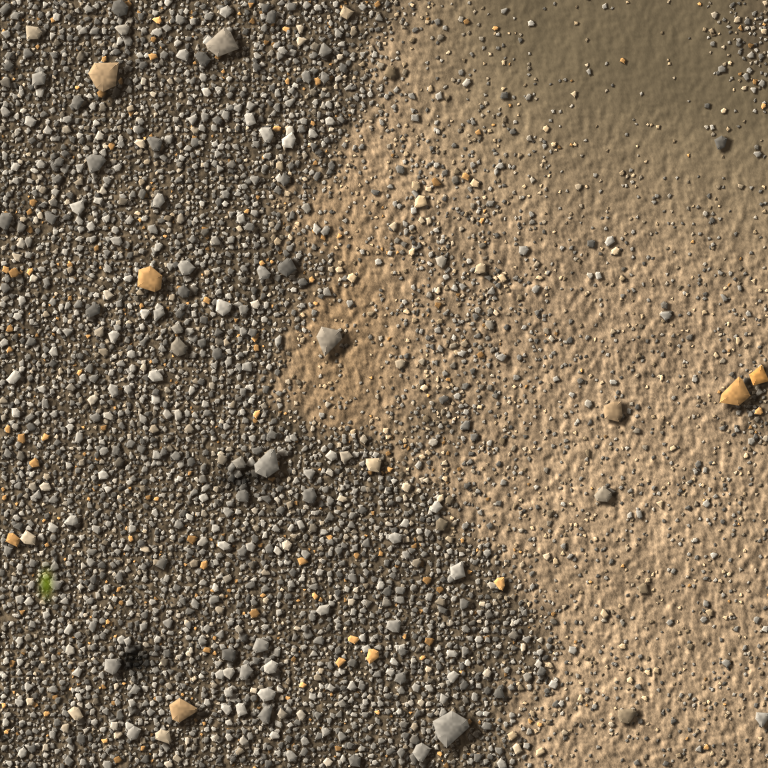
A WebGL 2 fragment shader for this texture:

```glsl
#version 300 es
precision highp float;
// Sunlit ground: loose grey gravel on the left spilling onto packed sand on the right.
uniform vec2 u_resolution;
out vec4 fragColor;

const vec2 LIGHT = vec2(-0.86, 0.5);
const vec3 SHADOW = vec3(0.11, 0.085, 0.06);
const vec3 SOIL = vec3(0.40, 0.345, 0.27);
const vec3 SAND = vec3(0.68, 0.575, 0.45);
const vec3 DAMP_SAND = vec3(0.49, 0.43, 0.33);
const vec3 GREY_STONE = vec3(0.54, 0.51, 0.46);
const vec3 WARM_STONE = vec3(0.70, 0.60, 0.46);
const vec3 OCHRE_STONE = vec3(0.78, 0.56, 0.31);

float hash(vec2 p) {
  vec3 q = fract(p.xyx * vec3(0.1031, 0.1030, 0.0973));
  q += dot(q, q.yzx + 33.33);
  return fract((q.x + q.y) * q.z);
}

float noise(vec2 p) {
  vec2 i = floor(p), f = fract(p);
  f = f * f * (3.0 - 2.0 * f);
  return mix(mix(hash(i), hash(i + vec2(1, 0)), f.x),
             mix(hash(i + vec2(0, 1)), hash(i + 1.0), f.x), f.y);
}

float fbm(vec2 p) {
  float sum = 0.0, amp = 0.5;
  for (int i = 0; i < 4; i++) {
    sum += amp * noise(p);
    p = mat2(1.6, 1.2, -1.2, 1.6) * p + 7.3;
    amp *= 0.5;
  }
  return sum;
}

float blob(vec2 p, vec2 centre, vec2 size) {
  vec2 q = (p - centre) / size;
  return exp(-dot(q, q));
}

// Smooth damp area in the upper right
float dampness(vec2 p) {
  return smoothstep(0.60, 0.95, p.y + 0.25 * (p.x - 0.75)) * smoothstep(0.42, 0.72, p.x);
}

// Gravel cover: 0 is bare sand, 1 is packed stones
float gravelCover(vec2 p) {
  float edge = 0.39 + 0.10 * smoothstep(0.7, 1.0, p.y) + 0.27 * (1.0 - smoothstep(0.18, 0.5, p.y));
  float g = 1.0 - smoothstep(-0.07, 0.09, p.x - edge + 0.16 * (fbm(p * 14.0) - 0.47));
  g += 0.40 * blob(p, vec2(0.60, 0.62), vec2(0.09, 0.22));
  g += 0.40 * blob(p, vec2(0.55, 0.44), vec2(0.07, 0.06));
  g += 0.75 * blob(p, vec2(0.99, 0.96), vec2(0.05, 0.07));
  g += 0.70 * blob(p, vec2(0.99, 0.47), vec2(0.03, 0.05));
  g -= 0.65 * blob(p, vec2(0.44, 0.54), vec2(0.07, 0.08));
  g -= 0.30 * blob(p, vec2(0.20, 0.70), vec2(0.04, 0.12));
  return clamp(g, 0.0, 1.0);
}

// Irregular hexagon: x is the distance, yz the outward direction of the nearest side
vec3 stoneShape(vec2 p, float r, float seed) {
  vec3 best = vec3(-1.0, 0.0, 0.0);
  for (int k = 0; k < 6; k++) {
    float fk = float(k);
    float a = (fk + 0.7 * hash(vec2(seed, fk))) * 1.047 + seed;
    vec2 dir = vec2(cos(a), sin(a));
    float d = dot(p, dir) - r * mix(0.5, 1.0, hash(vec2(fk + 9.0, seed)));
    if (d > best.x) best = vec3(d, dir);
  }
  return best;
}

// Cast shadow, then bevelled stone lit from the upper left
void addStone(inout vec3 col, vec2 p, float r, float seed, vec3 tint) {
  if (dot(p, p) > 6.0 * r * r) return;
  float aa = 0.8 / u_resolution.y;
  float shade = stoneShape(p + LIGHT * r * 0.6, r, seed).x;
  col = mix(col, SHADOW, 0.78 * (1.0 - smoothstep(-aa, aa + 0.3 * r, shade)));
  vec3 s = stoneShape(p, r, seed);
  float bevel = smoothstep(-0.55 * r, 0.0, s.x);
  float light = 1.06 + 0.42 * bevel * dot(s.yz, LIGHT) + 0.2 * dot(p, LIGHT) / r;
  light += 0.22 * (noise(p * 260.0 + seed) - 0.5);
  col = mix(col, tint * light, 1.0 - smoothstep(-aa, aa, s.x));
}

vec3 stoneTint(float seed, float cover) {
  float pick = hash(vec2(seed, 3.7));
  vec3 tint = mix(WARM_STONE, GREY_STONE, smoothstep(0.1, 0.55, pick + 0.3 * cover));
  tint = mix(tint, OCHRE_STONE, step(0.965, pick) * 0.8);
  return tint * mix(0.68, 1.38, hash(vec2(seed, 8.1)));
}

// One jittered grid of stones; chance.x applies on sand, chance.y on gravel
void scatter(inout vec3 col, vec2 uv, float cells, vec2 chance, float layer) {
  vec2 base = floor(uv * cells);
  for (int j = -1; j <= 1; j++)
    for (int i = -1; i <= 1; i++) {
      vec2 id = base + vec2(i, j), key = id + layer * 37.0;
      vec2 jitter = vec2(hash(key + 0.31), hash(key + 5.73)) - 0.5;
      vec2 centre = (id + 0.5 + 0.6 * jitter) / cells;
      float cover = gravelCover(centre);
      float odds = mix(chance.x * (1.0 - 0.8 * dampness(centre)), chance.y, cover);
      if (hash(key + 11.9) > odds) continue;
      float seed = hash(key + 23.1) * 90.0;
      float r = mix(0.24, 0.47, hash(key + 2.2)) / cells;
      addStone(col, uv - centre, r, seed, stoneTint(seed, cover));
    }
}

// Sand and soil with slanting light on fine grains and faint vertical drag marks
vec3 ground(vec2 uv) {
  float damp = dampness(uv);
  vec3 sand = mix(SAND, DAMP_SAND, damp);
  sand = mix(sand, vec3(0.56, 0.45, 0.32), 0.7 * blob(uv, vec2(0.44, 0.57), vec2(0.09, 0.2)));
  vec3 col = mix(sand, SOIL, smoothstep(0.15, 0.9, gravelCover(uv)));
  vec2 grain = uv * vec2(130.0, 95.0);
  float relief = fbm(grain) - fbm(grain - LIGHT * 0.6);
  col *= 1.0 - relief * mix(1.3, 0.35, damp);
  col *= 0.87 + 0.26 * fbm(uv * 9.0);
  return col * (0.95 + 0.1 * noise(uv * vec2(120.0, 9.0)));
}

void main() {
  vec2 uv = gl_FragCoord.xy / u_resolution;
  vec3 col = ground(uv);
  scatter(col, uv, 150.0, vec2(0.20, 0.85), 1.0);
  scatter(col, uv, 92.0, vec2(0.08, 0.85), 2.0);
  scatter(col, uv, 62.0, vec2(0.035, 0.55), 3.0);
  scatter(col, uv, 36.0, vec2(0.02, 0.16), 4.0);
  // Hollows and a sprig of green among the stones
  col *= 1.0 - 0.75 * blob(uv, vec2(0.175, 0.14), vec2(0.02));
  col *= 1.0 - 0.55 * blob(uv, vec2(0.315, 0.375), vec2(0.03, 0.013));
  col = mix(col, vec3(0.48, 0.58, 0.10), 0.7 * blob(uv, vec2(0.06, 0.24), vec2(0.008, 0.016)));
  // Largest stones: centre, radius, warmth
  vec4 boulders[10] = vec4[](
    vec4(0.427, 0.555, 0.021, 0.1), vec4(0.348, 0.394, 0.022, 0.0),
    vec4(0.800, 0.466, 0.014, 0.4), vec4(0.138, 0.897, 0.024, 0.4),
    vec4(0.290, 0.943, 0.021, 0.1), vec4(0.960, 0.490, 0.021, 0.8),
    vec4(0.987, 0.510, 0.016, 1.0), vec4(0.590, 0.052, 0.024, 0.0),
    vec4(0.195, 0.635, 0.019, 0.7), vec4(0.237, 0.077, 0.020, 0.5));
  for (int i = 0; i < 10; i++) {
    vec4 b = boulders[i];
    addStone(col, uv - b.xy, b.z, float(i) * 3.1 + 1.0, mix(GREY_STONE, OCHRE_STONE, b.w));
  }
  fragColor = vec4(clamp(col, 0.0, 1.0), 1.0);
}
```
